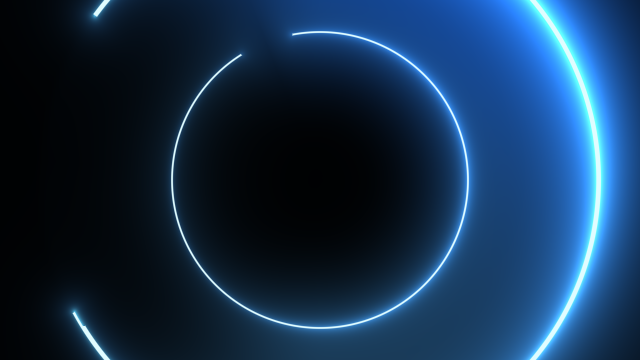
Give the GLSL for this background, as a WebGL 1 fragment shader.

```glsl
precision highp float;

uniform vec2 u_resolution;

// Lengths are fractions of the canvas height, angles are radians.
const float INNER_RADIUS = 0.411;
const float INNER_WIDTH = 0.0025;
const float INNER_MIDDLE = -1.197;
const float INNER_SPAN = 2.955;

const float OUTER_RADIUS = 0.774;
const float OUTER_WIDTH = 0.0064;
const float OUTER_MIDDLE = -0.069;
const float OUTER_SPAN = 2.579;
const float NOTCH_ANGLE = 0.061;
const float NOTCH_SHIFT = 0.003;

const float BLUE_ANGLE = 1.05;
const float HOT_ANGLE = 0.5;
const float HAZE_INSIDE = 0.46;
const float HAZE_OUTSIDE = 0.19;

const vec3 BASE = vec3(0.0, 0.004, 0.008);
const vec3 STEEL = vec3(0.14, 0.31, 0.45);
const vec3 BLUE = vec3(0.10, 0.38, 0.84);
const vec3 AZURE = vec3(0.20, 0.49, 0.78);
const vec3 CYAN = vec3(0.34, 0.76, 0.80);
const vec3 CORE = vec3(0.88, 0.99, 1.0);

vec2 rotate(vec2 p, float angle) {
  float c = cos(angle);
  float s = sin(angle);
  return vec2(c * p.x + s * p.y, c * p.y - s * p.x);
}

// Distance to the centre line of an arc that is symmetric about +x.
float arcDistance(vec2 q, float radius, float span) {
  q.y = abs(q.y);
  vec2 tip = radius * vec2(cos(span), sin(span));
  return atan(q.y, q.x) < span ? abs(length(q) - radius) : length(q - tip);
}

// Signed distance to an arc stroke with square ends.
float strokeDistance(vec2 q, float radius, float span, float halfWidth) {
  float r = length(q);
  float pastEnd = (atan(abs(q.y), q.x) - span) * r;
  return max(abs(r - radius) - halfWidth, pastEnd);
}

float coverage(float d, float pixel) {
  return 1.0 - smoothstep(-0.75 * pixel, 0.75 * pixel, d);
}

void main() {
  vec2 p = (gl_FragCoord.xy - 0.5 * u_resolution) / u_resolution.y;
  float pixel = 1.0 / u_resolution.y;
  float r = length(p);
  float angle = atan(p.y, p.x);

  // Directional light: dark on the left, blue above, hottest at upper right
  float power = mix(0.05, 1.0, smoothstep(-1.0, 0.05, cos(angle)));
  float blueness = pow(0.5 + 0.5 * cos(angle - BLUE_ANGLE), 2.0);
  float heat = pow(0.5 + 0.5 * cos(angle - HOT_ANGLE), 4.0);
  vec3 tint = mix(STEEL, BLUE, blueness);

  vec2 inner = rotate(p, INNER_MIDDLE);
  vec2 outer = rotate(p, OUTER_MIDDLE);
  float innerDist = arcDistance(inner, INNER_RADIUS, INNER_SPAN);
  float outerDist = arcDistance(outer, OUTER_RADIUS, OUTER_SPAN);

  // Broad haze, fading into the dark centre
  float reach = mix(HAZE_INSIDE, HAZE_OUTSIDE,
                    smoothstep(-0.02, 0.02, r - OUTER_RADIUS));
  float haze = exp(-outerDist / reach) * smoothstep(0.1, 0.52, r);
  vec3 color = BASE + tint * power * haze;

  // Outer ring halo
  color += AZURE * exp(-outerDist / mix(0.04, 0.085, heat))
         * mix(0.42, 0.72, heat);
  color += CYAN * exp(-outerDist / mix(0.007, 0.02, heat)) * 0.75;

  // Inner ring halo, stronger on the right
  float side = smoothstep(-0.8, 0.8, cos(angle + 0.25));
  color += mix(STEEL, AZURE, 0.2 + 0.25 * side)
         * exp(-innerDist / 0.09) * mix(0.36, 0.42, side);
  color += AZURE * exp(-innerDist / mix(0.009, 0.014, side))
         * mix(0.3, 0.6, side);

  // Bright strokes, with a notch at the lower outer end
  float outerAngle = atan(outer.y, outer.x);
  float notch = step(outerAngle, NOTCH_ANGLE - OUTER_SPAN);
  float innerStroke = strokeDistance(inner, INNER_RADIUS, INNER_SPAN, INNER_WIDTH);
  float outerStroke = strokeDistance(outer, OUTER_RADIUS + NOTCH_SHIFT * notch,
                                     OUTER_SPAN, OUTER_WIDTH - NOTCH_SHIFT * notch);
  color = mix(color, CORE, coverage(innerStroke, pixel));
  color = mix(color, CORE, coverage(outerStroke, pixel));

  gl_FragColor = vec4(clamp(color, 0.0, 1.0), 1.0);
}
```
